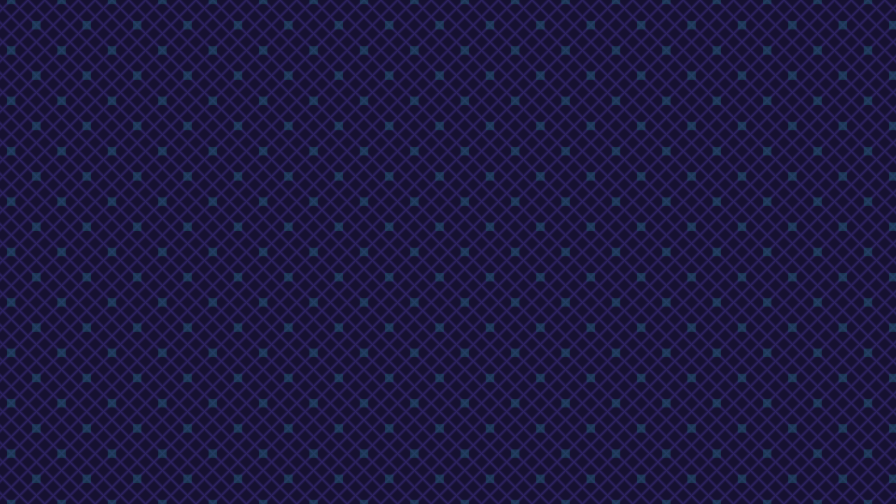
A WebGL 1 fragment shader for this pattern:

```glsl
precision highp float;
// Diagonal violet lattice on dark indigo, with a teal square on every third crossing.

uniform vec2 u_resolution;

#define REPEATS_DOWN 30.0    // lattice diamonds per canvas height
#define ACCENT_STEP 3.0      // crossings between accents along each line
#define LINE_HALF 0.061      // line half width, in diamonds
#define LINE_SOFT 0.092      // softness of each line edge
#define SQUARE_HALF 0.25     // accent half side, in diamonds
#define ACCENT_OPACITY 0.5
#define NODE_GLOW 0.12       // extra light where lines cross
#define GROUND vec3(0.086, 0.066, 0.192)
#define VIOLET vec3(0.180, 0.138, 0.390)
#define TEAL vec3(0.110, 0.330, 0.400)

// Coverage inside a signed distance, with a soft edge of the given half width.
float coverage(float dist, float soft) {
  return 1.0 - smoothstep(-soft, soft, dist);
}

// Signed offset to the nearest multiple of the period.
vec2 repeatOffset(vec2 p, float period) {
  return mod(p + 0.5 * period, period) - 0.5 * period;
}

void main() {
  vec2 p = (gl_FragCoord.xy - 0.5 * u_resolution) / u_resolution.y * REPEATS_DOWN;
  float pixel = REPEATS_DOWN / u_resolution.y;

  // Diagonal coordinates: lines lie on whole numbers of either axis.
  vec2 diagonal = vec2(p.x + p.y, p.x - p.y);
  vec2 lineDist = abs(repeatOffset(diagonal, 1.0)) * 0.70711;
  float lineSoft = max(LINE_SOFT, 0.6 * pixel);
  float rising = coverage(lineDist.y - LINE_HALF, lineSoft);
  float falling = coverage(lineDist.x - LINE_HALF, lineSoft);
  float lattice = max(rising, falling) + NODE_GLOW * rising * falling;
  vec3 color = mix(GROUND, VIOLET, lattice);

  // Upright translucent squares centred on the accented crossings.
  vec2 r = repeatOffset(diagonal - 1.0, ACCENT_STEP);
  vec2 local = 0.5 * abs(vec2(r.x + r.y, r.x - r.y));
  float square = coverage(max(local.x, local.y) - SQUARE_HALF, 0.6 * pixel);
  color = mix(color, TEAL, ACCENT_OPACITY * square);

  gl_FragColor = vec4(color, 1.0);
}
```
